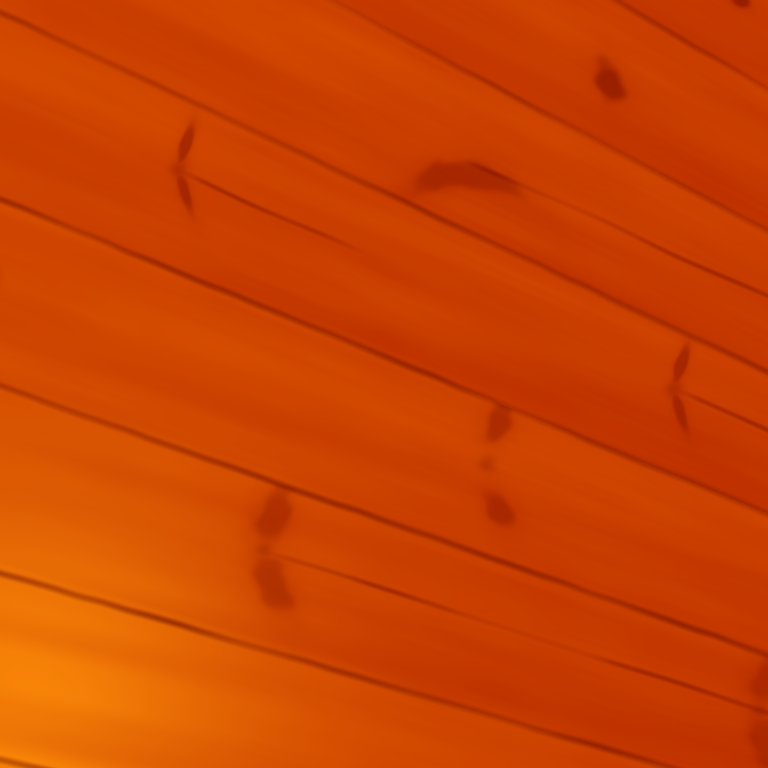
Reproduce this texture procedurally as a Shadertoy shader.

```glsl
// Varnished pine boards in slanted perspective, with knots, pith lines and a warm glow.

// Layout: seams fan out, so both their height and slope change per board.
const float FIRST_SEAM = 0.0156;    // height of seam 0 at the left, from the top
const float FIRST_SLOPE = 0.469;
const float BOARD_HEIGHT = 0.2435;  // at the left edge
const float BOARD_TAPER = 0.0595;   // height lost across the canvas
const float SEAM_WIDTH = 0.0024;
const float SEAM_BLUR = 0.0036;
const float KNOT_SPACING = 0.645;
const float KNOT_LEAN = 0.30;
const float ARCH_BEND = 4.5;
const vec2 GLOW_CENTER = vec2(0.0, 0.06);
const float GLOW_RADIUS = 0.32;

const vec3 SHADE = vec3(0.735, 0.18, 0.0);
const vec3 LIGHT = vec3(0.825, 0.285, 0.0);
const vec3 GLOW = vec3(0.98, 0.53, 0.03);
const vec3 SEAM = vec3(0.45, 0.07, 0.0);
const vec3 KNOT = vec3(0.50, 0.07, 0.0);
const vec3 STAIN = vec3(0.68, 0.14, 0.0);

// Knot style per board: offset along it, lobe spread, lobe half width and height.
const int FIRST_BOARD = -3;
const vec4 KNOTS[7] = vec4[7](
    vec4(0.321, 0.0, 0.014, 0.012),
    vec4(0.149, 0.0, 0.021, 0.031),
    vec4(0.600, 0.0, 0.084, 0.022),
    vec4(0.232, 0.030, 0.009, 0.034),
    vec4(-0.012, 0.058, 0.019, 0.030),
    vec4(0.343, 0.043, 0.025, 0.046),
    vec4(0.680, 0.0, 0.015, 0.010));

float hash(vec2 p) {
    vec3 q = fract(p.xyx * 0.1031);
    q += dot(q, q.yzx + 33.33);
    return fract((q.x + q.y) * q.z);
}

float noise(vec2 p) {
    vec2 i = floor(p), f = fract(p);
    f = f * f * (3.0 - 2.0 * f);
    return mix(mix(hash(i), hash(i + vec2(1, 0)), f.x),
               mix(hash(i + vec2(0, 1)), hash(i + vec2(1, 1)), f.x), f.y);
}

float boardHeight(float x) { return BOARD_HEIGHT - BOARD_TAPER * x; }

// Distance from the top of a board coordinate k at x.
float boardDown(float k, float x) { return FIRST_SEAM + FIRST_SLOPE * x + k * boardHeight(x); }

// Soft band around zero.
float band(float d, float width, float blur) {
    return 1.0 - smoothstep(max(width - blur, 0.0), width + blur, abs(d));
}

// Darkness of a knot (x) and of the stain around it (y); q runs downwards.
vec2 knotMask(vec2 q, vec4 style) {
    bool split = style.y > 0.0;
    if (style.z > 2.0 * style.w) q.y -= ARCH_BEND * q.x * q.x;
    else q.x -= KNOT_LEAN * (split ? abs(q.y) : q.y);
    vec2 lobe = vec2(q.x, split ? abs(q.y) - style.y : q.y);
    float d = length(lobe / style.zw) + 0.35 * (noise(q * 60.0 + 40.0) - 0.5);
    float fill = 1.0 - smoothstep(0.3, 1.2, d);
    float rim = exp(-16.0 * (d - 0.7) * (d - 0.7));
    float core = 0.3 * exp(-dot(q, q) / 0.00012);
    float strength = split ? 0.58 - 10.0 * style.z : 0.78 - 4.0 * style.z;
    return vec2(max(fill * (0.8 + 0.3 * rim) * strength, split ? core : 0.0), exp(-0.7 * d * d));
}

void mainImage(out vec4 fragColor, in vec2 fragCoord) {
    vec2 uv = fragCoord / iResolution.xy;
    float blur = 1.0 / iResolution.y;
    float x = uv.x, down = 1.0 - uv.y;

    // Board coordinates: whole part is the board, fraction runs down across it.
    float height = boardHeight(x);
    float k = (down - boardDown(0.0, x)) / height;
    float board = floor(k), across = k - board;
    vec4 style = KNOTS[clamp(int(board) - FIRST_BOARD, 0, 6)];
    float seed = hash(vec2(board + 20.0, 7.0));

    // Wood tone: slow light falloff, long streaks and blotchy grain.
    float streak = noise(vec2(x * 2.5 + seed * 30.0, k * 7.0 + 50.0 + x * 1.5));
    float grain = noise(vec2(x * 9.0, k * 30.0 + 300.0));
    float blotch = noise(vec2(x * 14.0, k * 6.0 + 90.0));
    float tone = 0.92 - 0.36 * x - 0.34 * smoothstep(0.2, 1.0, across)
               + 0.36 * (streak - 0.5) + 0.10 * (grain - 0.5) + 0.12 * (blotch - 0.5) + 0.16 * (seed - 0.5);
    vec3 color = mix(SHADE, LIGHT, clamp(tone, -0.2, 1.1));
    vec2 toGlow = (uv - GLOW_CENTER) / GLOW_RADIUS;
    float glow = exp(-dot(toGlow, toGlow));
    color = mix(color, GLOW, glow * (0.88 + 0.3 * (streak - 0.5)));

    // Knots along the heart of each board, smaller towards the left edge.
    bool upper = board < 0.0;
    float heart = upper ? 0.74 + 0.085 * board : 0.42;
    float reach = abs(board) > 0.5 ? 1.1 : 0.28;
    float hasPith = mod(board, 2.0) < 0.5 || board == -1.0 ? step(-1.5, board) : 0.0;
    for (int n = 0; n < 2; n++) {
        float center = style.x + float(n) * KNOT_SPACING;
        float along = x - center;
        float scale = smoothstep(-0.1, 0.2, center);
        vec2 q = vec2(along, down - boardDown(board + heart, center));
        vec2 mask = knotMask(q, style * vec4(1.0, vec3(scale)));
        color = mix(color, STAIN, 0.4 * mask.y);
        color = mix(color, KNOT, mask.x);

        // Pith line trailing to the right, broken into darker and fainter runs.
        float wander = heart - (upper ? 0.08 + 0.3 * along : 0.0)
                     + 0.03 * (noise(vec2(x * 9.0, board + 9.0)) - 0.5);
        float trail = smoothstep(0.0, 0.04, along) * (1.0 - smoothstep(0.5 * reach, reach, along));
        float pith = band((across - wander) * height, 0.0016, 0.0032 + blur);
        float runs = smoothstep(0.1, 0.9, noise(vec2(x * 16.0, board + 3.0)));
        color = mix(color, KNOT, hasPith * trail * pith * (0.12 + 0.4 * runs));
    }

    // Seams: a soft groove of uneven depth with a lit bevel on either side.
    float seam = round(k);
    float d = (k - seam) * height * 0.92;
    d += 0.0015 * (noise(vec2(x * 30.0, seam * 3.0 + 60.0)) - 0.5);
    float depth = 0.17 + 0.04 * seam + 0.32 * noise(vec2(x * 9.0, seam * 5.0 + 31.0));
    float bevel = band(d + 0.008, 0.003, 0.004) * glow + 0.15 * band(d - 0.009, 0.004, 0.006);
    color = mix(color, mix(LIGHT, GLOW, 0.2 + 0.8 * glow), 0.5 * bevel);
    color = mix(color, SEAM, depth * band(d, SEAM_WIDTH, SEAM_BLUR + blur));

    fragColor = vec4(clamp(color, 0.0, 1.0), 1.0);
}
```
